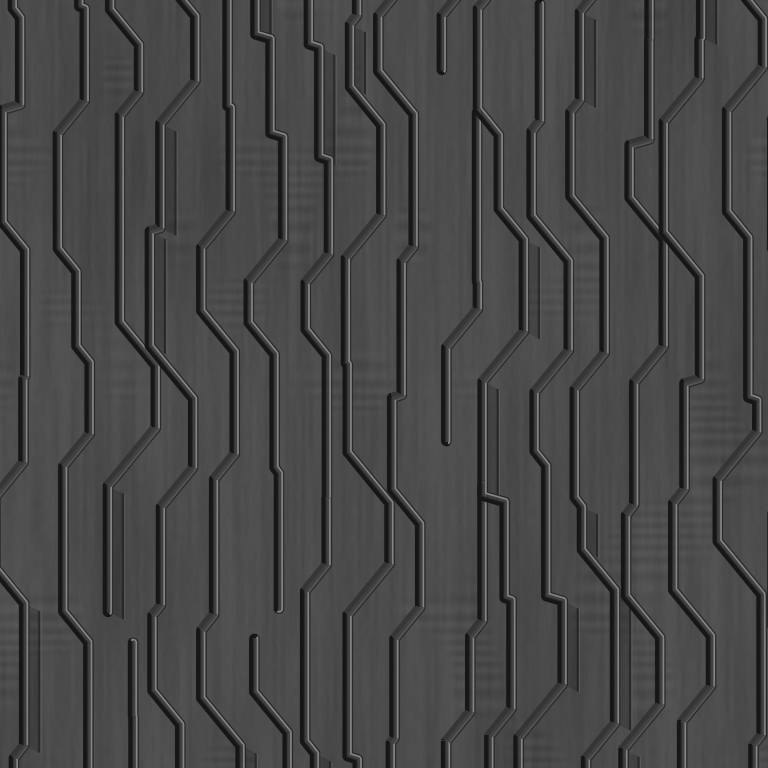
This texture is drawn by a Shadertoy shader. Its source:

```glsl
// Dark brushed metal engraved with long vertical grooves that jog sideways.
// Each groove is a hashed polyline; its signed distance picks shadow, floor
// and lit rim, while faint streaks and scuffs cover the sheet.
#define GROOVES 16.0
#define ROW_HEIGHT 0.155
#define HALF_WIDTH 0.0070
#define SWAY 0.027
#define JITTER 0.026
#define JOG_SLOPE 1.2
#define PLATE_WIDTH 0.021
#define METAL 0.293
#define SHADOW 0.085
#define FLOOR_TONE 0.255
#define RIM 0.52

float hash(vec2 p) {
    vec3 q = fract(vec3(p.xyx) * 0.1031);
    q += dot(q, q.yzx + 33.33);
    return fract((q.x + q.y) * q.z);
}

float noise(vec2 p) {
    vec2 i = floor(p), f = fract(p);
    f = f * f * (3.0 - 2.0 * f);
    return mix(mix(hash(i), hash(i + vec2(1, 0)), f.x),
               mix(hash(i + vec2(0, 1)), hash(i + vec2(1, 1)), f.x), f.y);
}

// Soft-edged interval from a to b
float band(float a, float b, float x, float soft) {
    return smoothstep(a - soft, a + soft, x) - smoothstep(b - soft, b + soft, x);
}

// Resting x of groove i in row k: neighbours sway together
float grooveX(float i, float k) {
    float base = (i + 0.5) / GROOVES + JITTER * (hash(vec2(i + 40.0, 7.0)) - 0.5);
    float own = JITTER * (hash(vec2(i + 11.0, k + 60.0)) - 0.5);
    return base + own + SWAY * sin(k * 2.2 + i * 0.45);
}

// Jog from row k to k + 1: lower point in xy, upper point in zw
vec4 jog(float i, float k) {
    float x0 = grooveX(i, k), x1 = grooveX(i, k + 1.0);
    float y = (k + 0.05 + 0.5 * hash(vec2(i + 70.0, k + 23.0))) * ROW_HEIGHT;
    float dx = abs(x1 - x0);
    float hook = step(0.7, hash(vec2(i + 5.0, k + 91.0))) * step(dx, 0.03);
    return vec4(x0, y, x1, y + dx * mix(JOG_SLOPE, 0.25, hook) + 0.001);
}

// Keep the nearest segment: x is distance, y is how strongly it is lit
void addSegment(vec2 p, vec2 a, vec2 b, inout vec2 nearest) {
    vec2 ab = b - a;
    float d = length(p - a - ab * clamp(dot(p - a, ab) / dot(ab, ab), 0.0, 1.0));
    float lit = 1.0 - 0.72 * smoothstep(0.0, 0.6, ab.x / length(ab));
    if (d < nearest.x) nearest = vec2(d, lit);
}

float metalTone(vec2 p) {
    float tone = METAL + 0.035 * (noise(p * vec2(7.0, 4.0)) - 0.5);
    tone += 0.030 * (noise(p * vec2(190.0, 9.0)) - 0.5);
    tone += 0.022 * (noise(p * vec2(60.0, 5.0) + 31.0) - 0.5);
    tone += 0.014 * (noise(p * vec2(330.0, 90.0)) - 0.5);
    // Patches of faint horizontal scuffs
    float patchMask = smoothstep(0.66, 0.85, noise(p * vec2(13.0, 10.0) + 17.0));
    return tone + 0.016 * patchMask * sin(p.y * 330.0 + 3.0 * sin(p.y * 41.0));
}

// Shade one groove, and the raised plates along it, over the tone
float drawGroove(float tone, vec2 p, float i, float soft) {
    float row = floor(p.y / ROW_HEIGHT);
    vec4 last = jog(i, row - 2.0);
    float centre = last.z;
    vec2 nearest = vec2(1.0);
    for (float n = -1.0; n <= 1.0; n++) {
        float k = row + n;
        vec4 next = jog(i, k);
        addSegment(p, last.zw, next.xy, nearest);
        // A few jogs are left out, so the groove stops and restarts
        if (hash(vec2(i + 33.0, k + 12.0)) > 0.07)
            addSegment(p, next.xy, next.zw, nearest);
        centre = mix(centre, next.z, clamp((p.y - next.y) / (next.w - next.y), 0.0, 1.0));

        // Thin sunken plate beside the straight part
        if (hash(vec2(i + 81.0, k + 45.0)) > 0.84) {
            float x = p.x - next.x;
            float inY = band(last.w, next.y, p.y + 0.5 * x, soft);
            tone *= 1.0 - 0.16 * inY * band(0.0, PLATE_WIDTH, x, soft);
            tone = mix(tone, 0.13, 0.75 * inY * band(PLATE_WIDTH - 0.003, PLATE_WIDTH, x, soft));
            tone = mix(tone, 0.40, 0.6 * inY * band(PLATE_WIDTH, PLATE_WIDTH + 0.0015, x, soft));
        }
        last = next;
    }
    // Groove profile from shaded left wall to bright right rim
    float d = nearest.x * sign(p.x - centre), w = HALF_WIDTH, lit = nearest.y;
    float profile = FLOOR_TONE + 0.25 * (tone - METAL);
    float wall = 1.0 - smoothstep(-0.45 * w, 0.15 * w, d);
    profile = mix(profile, SHADOW, wall * lit);
    profile = mix(profile, RIM, band(0.42 * w, 0.74 * w, d, soft) * lit);
    profile = mix(profile, 0.12, 0.75 * band(0.78 * w, w, d, soft));
    return mix(tone, profile, band(-w, w, d, soft));
}

void mainImage(out vec4 fragColor, in vec2 fragCoord) {
    vec2 p = fragCoord / iResolution.xy;
    float soft = 0.7 / iResolution.y;
    float tone = metalTone(p);
    for (float i = -1.0; i <= GROOVES; i++) {
        if (abs(p.x - (i + 0.5) / GROOVES) < 0.1)
            tone = drawGroove(tone, p, i, soft);
    }
    fragColor = vec4(vec3(tone), 1.0);
}
```
